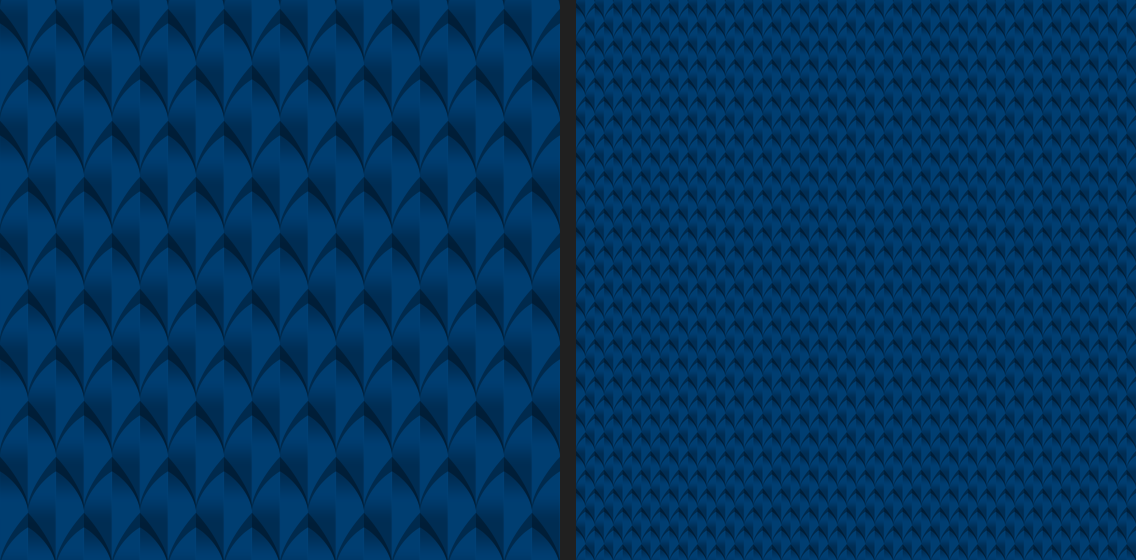
Left, the tile; right, the same tile 3 across and 3 down.
Reproduce this pattern procedurally as a three.js fragment shader.

```glsl
// Overlapping pointed scales in deep blue, ten across in ten staggered rows.
// Each scale is an ogive with two facets of opposite vertical gradients, and it
// casts a tapering translucent shadow on the row above; rows are laid top down.

varying vec2 vUv;

const float COUNT = 10.0;         // scales across, and rows down
const float FIRST_TIP = 0.417;    // depth of the first tip below the top edge
const float EDGE = 0.012;         // half width of edge smoothing, in scales
const float SHADOW = 0.68;        // light left inside the shadow

const vec3 LIT = vec3(0.0, 0.242, 0.445);
const vec3 SHADED = vec3(0.0, 0.175, 0.325);
const vec3 RIDGE = vec3(0.01, 0.29, 0.51);

// Coverage below an ogive arch. u is 0 at the tip and 1 at the foot,
// y is the depth, straightness blends from a round arc to a straight line.
float arch(float u, float y, float top, float foot, float straightness) {
  float root = sqrt(max(1.0 - u * u, 0.0));
  float curve = mix(1.0 - root, u, straightness);
  float slope = mix(u / max(root, 0.1), 1.0, straightness);
  float height = foot - top;
  float offset = y - top - height * curve;
  float gradient = length(vec2(1.0, 2.0 * height * slope));
  return smoothstep(-EDGE, EDGE, offset / gradient);
}

// Left facet darkens downwards, right facet brightens downwards.
vec3 scaleBody(float x, float y) {
  float leftShade = smoothstep(0.35, 0.95, y);
  float rightShade = 1.0 - smoothstep(0.02, 0.58, y);
  float side = smoothstep(-EDGE, EDGE, x);
  vec3 color = mix(LIT, SHADED, mix(leftShade, rightShade, side));
  // Fine highlight along the central fold
  float fold = 1.0 - smoothstep(0.004, 0.022, abs(x + 0.008));
  return mix(color, RIDGE, 0.2 * fold);
}

// Adds one row: first its shadow, then its scales.
vec3 layRow(vec3 below, float across, float depth, float row) {
  float x = fract(across + 0.5 * mod(row, 2.0) + 0.5) - 0.5;
  float y = depth - row;
  float u = 2.0 * abs(x);
  float shadow = arch(u, y, -0.26, 0.63, 0.6);
  float body = arch(u, y, 0.0, 0.74, 0.4);
  vec3 color = below * mix(1.0, SHADOW, shadow);
  return mix(color, scaleBody(x, y), body);
}

void main() {
  float across = vUv.x * COUNT;
  float depth = (1.0 - vUv.y) * COUNT - FIRST_TIP;
  float current = floor(depth);
  vec3 color = LIT;
  for (int i = -1; i <= 1; i++) {
    color = layRow(color, across, depth, current + float(i));
  }
  gl_FragColor = vec4(color, 1.0);
}
```
